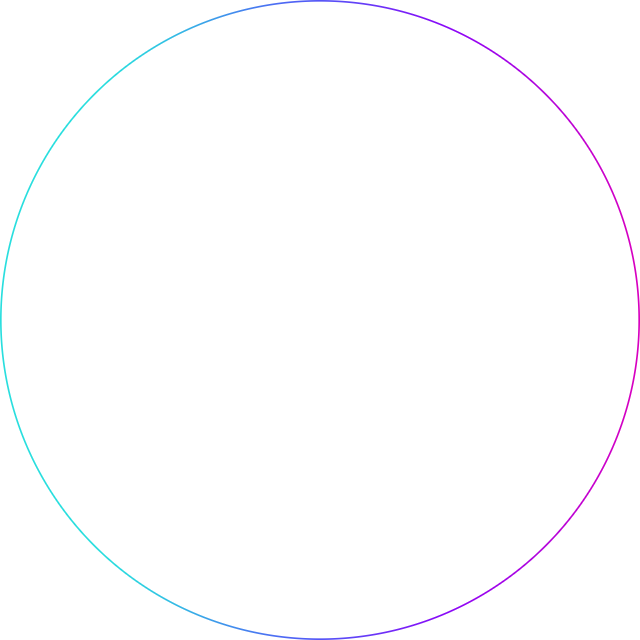
Write a WebGL 2 fragment shader that draws this background.

```glsl
#version 300 es
precision highp float;
// Thin circle outline on white, tinted from cyan through blue and violet to magenta.

#define RING_RADIUS 0.4987
#define RING_WIDTH 0.0026
#define PAPER vec3(1.0)
#define CYAN vec3(0.16, 0.87, 0.87)
#define BLUE vec3(0.33, 0.33, 0.97)
#define VIOLET vec3(0.55, 0.02, 0.97)
#define MAGENTA vec3(0.85, 0.0, 0.75)

uniform vec2 u_resolution;
out vec4 fragColor;

// Horizontal gradient across the canvas, x from 0 to 1
vec3 ringTint(float x) {
    vec3 tint = mix(CYAN, BLUE, smoothstep(0.14, 0.54, x));
    tint = mix(tint, VIOLET, smoothstep(0.47, 0.74, x));
    return mix(tint, MAGENTA, clamp((x - 0.70) / 0.30, 0.0, 1.0));
}

void main() {
    float side = min(u_resolution.x, u_resolution.y);
    vec2 centered = (gl_FragCoord.xy - 0.5 * u_resolution) / side;
    float pixel = 1.0 / side;

    // Coverage of the outline, softened over one pixel
    float edge = abs(length(centered) - RING_RADIUS) - 0.5 * RING_WIDTH;
    float coverage = clamp(0.5 - edge / pixel, 0.0, 1.0);

    fragColor = vec4(mix(PAPER, ringTint(centered.x + 0.5), coverage), 1.0);
}
```
